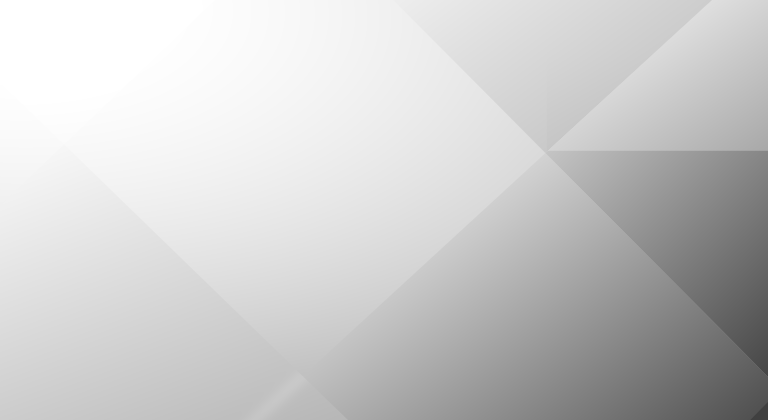
A Shadertoy shader for this background:

```glsl
// Pale folded-paper backdrop: crossing diagonals cut the canvas into facets.
// Each facet has its own grey ramp, running from white at the upper left to
// dark at the lower right; soft-edged half planes blend the facets together.

// Coverage of the half plane below the line a-b (a left of b, y pointing down).
float below(vec2 p, vec2 a, vec2 b) {
    vec2 edge = (b - a) * iResolution.xy;
    vec2 rel = (p - a) * iResolution.xy;
    return clamp(0.5 + (edge.x * rel.y - edge.y * rel.x) / length(edge), 0.0, 1.0);
}

// Linear grey ramp with a known value at an anchor point.
float ramp(vec2 p, vec2 anchor, float value, vec2 slope) {
    return value + dot(p - anchor, slope);
}

void mainImage(out vec4 fragColor, in vec2 fragCoord) {
    // Canvas fractions, with y measured down from the top edge
    vec2 p = fragCoord / iResolution.xy;
    p.y = 1.0 - p.y;

    // Fold lines
    float underMainFall = below(p, vec2(0.512, 0.0), vec2(1.0, 0.897));
    float underMainRise = below(p, vec2(0.332, 1.0), vec2(0.927, 0.0));
    float underLeftFall = below(p, vec2(0.0, 0.196), vec2(0.453, 1.0));
    float underLeftRise = below(p, vec2(0.0, 0.49), vec2(0.28, 0.0));
    float underShelf = below(p, vec2(0.0, 0.359), vec2(1.0, 0.359));
    float underCorner = below(p, vec2(0.977, 1.0), vec2(1.0, 0.957));

    // Broad central sheet, curving from white into light grey
    float grey = 1.01 - 0.26 * p.x * p.x - 0.29 * p.y * p.y + 0.05 * p.x * p.y;
    grey += 0.006 * (1.0 - underLeftRise) - 0.006 * underLeftFall;

    // Lower middle facet, darkening towards the right
    float lower = ramp(p, vec2(0.52, 1.0), 0.63, vec2(-0.62, -0.5));
    lower -= 0.15 * (p.x - 0.52) * (p.x - 0.52);
    grey = mix(grey, lower, underMainRise * underMainFall);

    // Lower left facet, with a soft streak continuing the rising fold
    float left = ramp(p, vec2(0.0, 1.0), 0.80, vec2(-0.19, -0.28));
    float streak = (p.x - 0.332 + (p.y - 1.0) * 0.595) / 0.016;
    left += 0.035 * exp(-streak * streak) * smoothstep(0.8, 0.92, p.y);
    grey = mix(grey, left, underLeftFall * underLeftRise);

    // Upper facet with a faint vertical crease
    float upper = ramp(p, vec2(0.52, 0.0), 0.93, vec2(-0.31, -0.23));
    float crease = clamp(0.5 + (p.x - 0.712) * iResolution.x, 0.0, 1.0);
    upper -= 0.012 * crease * smoothstep(0.1, 0.35, p.y);
    grey = mix(grey, upper, (1.0 - underMainFall) * (1.0 - underMainRise));

    // Right wedge, split by the horizontal shelf
    float wedgeTop = ramp(p, vec2(0.73, 0.355), 0.82, vec2(-0.59, -0.48));
    float wedgeBottom = ramp(p, vec2(0.73, 0.37), 0.75, vec2(-0.85, -0.47));
    float wedge = mix(wedgeTop, wedgeBottom, underShelf);
    grey = mix(grey, wedge, (1.0 - underMainFall) * underMainRise);

    // Dark tip in the bottom right corner
    grey = mix(grey, 0.25, underCorner);

    fragColor = vec4(vec3(clamp(grey, 0.0, 1.0)), 1.0);
}
```
